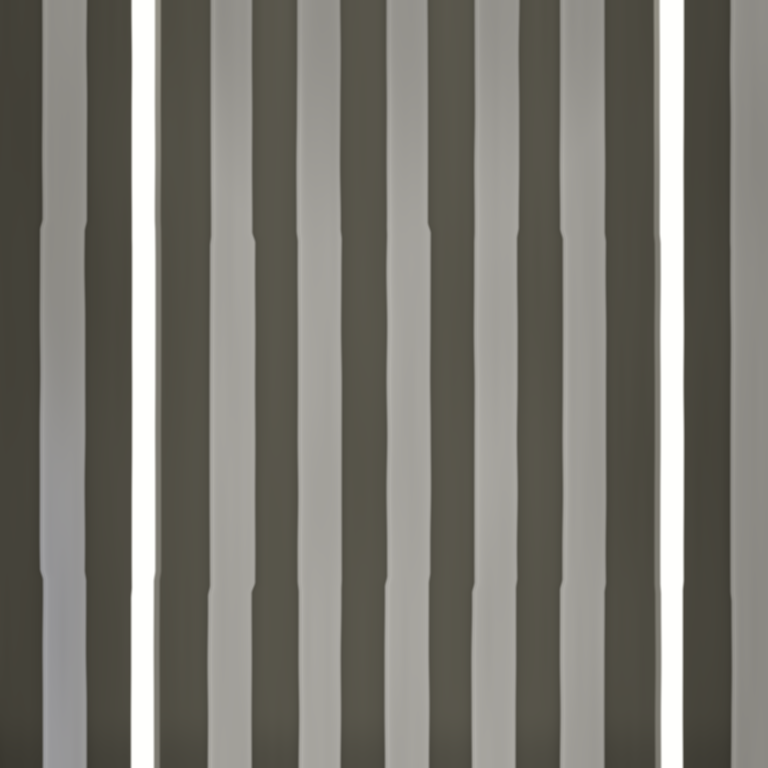
A three.js fragment shader for this texture:

```glsl
// Upright grey slats over a dark ground, with two glowing white gaps near the sides.
varying vec2 vUv;

const vec3 DARK_MID = vec3(0.345, 0.335, 0.293);
const vec3 DARK_SIDE = vec3(0.262, 0.253, 0.218);
const vec3 SLAT_MID = vec3(0.645, 0.637, 0.615);
const vec3 SLAT_SIDE = vec3(0.545, 0.537, 0.515);
const vec3 SLAT_COOL = vec3(0.585, 0.585, 0.595);
const vec3 SLIVER = vec3(0.52, 0.51, 0.475);
const vec3 GLOW = vec3(1.0, 1.0, 0.992);

const float CENTER = 0.5306;     // x of the middle slat
const float PITCH = 0.1147;      // spacing of the slats
const float SLAT_HALF = 0.0288;
const float GAP_HALF = 0.0150;
const float GAP_INDEX = 3.0;     // glowing gaps sit this far from the middle
const float OUTER_PULL = 0.0104; // outermost slats sit closer in
const float SLIVER_WIDTH = 0.0075;
const float SOFT = 0.0024;       // edge softness
const float JOG = 0.0050;        // sideways step of edges between bands
const float JOG_LOW = 0.238;
const float JOG_HIGH = 0.694;

float hash(vec2 p) {
  vec3 q = fract(vec3(p.xyx) * 0.1031);
  q += dot(q, q.yzx + 33.33);
  return fract((q.x + q.y) * q.z);
}

float noise(vec2 p) {
  vec2 i = floor(p), f = fract(p);
  f = f * f * (3.0 - 2.0 * f);
  return mix(mix(hash(i), hash(i + vec2(1.0, 0.0)), f.x),
             mix(hash(i + vec2(0.0, 1.0)), hash(i + 1.0), f.x), f.y);
}

// Small offset of one edge, changing between three bands of height
float edgeJog(float id, float y) {
  y += 0.03 * (hash(vec2(id, 9.0)) - 0.5);
  float low = smoothstep(JOG_LOW - 0.008, JOG_LOW + 0.008, y);
  float high = smoothstep(JOG_HIGH - 0.008, JOG_HIGH + 0.008, y);
  float v = mix(hash(vec2(id, 1.0)), hash(vec2(id, 2.0)), low);
  v = mix(v, hash(vec2(id, 3.0)), high);
  return JOG * (v - 0.5) + 0.0012 * (noise(vec2(id * 7.0, y * 14.0)) - 0.5);
}

float cover(float d) {
  return 1.0 - smoothstep(-SOFT, SOFT, d);
}

void main() {
  float x = vUv.x, y = vUv.y;

  // Shading of ground and slats, dimmer toward the sides and the top
  float side = smoothstep(0.12, 0.52, abs(x - 0.5));
  float top = smoothstep(0.65, 1.0, y);
  float mottle = noise(vUv * vec2(14.0, 5.0)) - 0.5;
  float streak = noise(vUv * vec2(110.0, 6.0)) - 0.5;
  vec3 ground = mix(DARK_MID, DARK_SIDE, side) + 0.014 * mottle + 0.008 * streak;
  ground *= 1.0 - 0.10 * smoothstep(0.08, 0.0, y);
  vec3 slat = mix(SLAT_MID, SLAT_SIDE, max(side, 0.65 * top));
  slat = mix(slat, SLAT_COOL, smoothstep(0.2, 0.05, x) * smoothstep(0.7, 0.2, y));
  slat += 0.022 * mottle + 0.014 * streak;

  vec3 color = ground;
  for (int i = -4; i <= 4; i++) {
    float k = float(i);
    float isGap = 1.0 - step(0.5, abs(abs(k) - GAP_INDEX));
    float middle = CENTER + k * PITCH - sign(k) * OUTER_PULL * step(3.5, abs(k));
    float halfWidth = mix(SLAT_HALF, GAP_HALF, isGap);
    float jogScale = mix(1.0, 0.5, isGap);
    float left = middle - halfWidth + jogScale * edgeJog(2.0 * k + 20.0, y);
    float right = middle + halfWidth + jogScale * edgeJog(2.0 * k + 21.0, y);
    float d = max(left - x, x - right);

    // Contact shadow beside the slat
    color *= 1.0 - 0.13 * (1.0 - isGap) * exp(-max(d, 0.0) / 0.005);

    // Grey sliver on the inner side of a glowing gap
    float sliverLeft = left - SLIVER_WIDTH * step(0.0, k);
    float sliverRight = right + SLIVER_WIDTH * step(k, 0.0);
    float sliver = cover(max(sliverLeft - x, x - sliverRight));
    color = mix(color, SLIVER * (1.0 + 0.2 * top), 0.85 * isGap * sliver);

    // Face with a pale rim, brighter on the left edge
    float rim = exp(-abs(x - left - 0.005) / 0.003)
              + 0.4 * exp(-abs(right - 0.004 - x) / 0.003);
    vec3 face = mix(slat + 0.045 * rim, GLOW, isGap);
    color = mix(color, face, cover(d));
  }
  gl_FragColor = vec4(clamp(color, 0.0, 1.0), 1.0);
}
```
